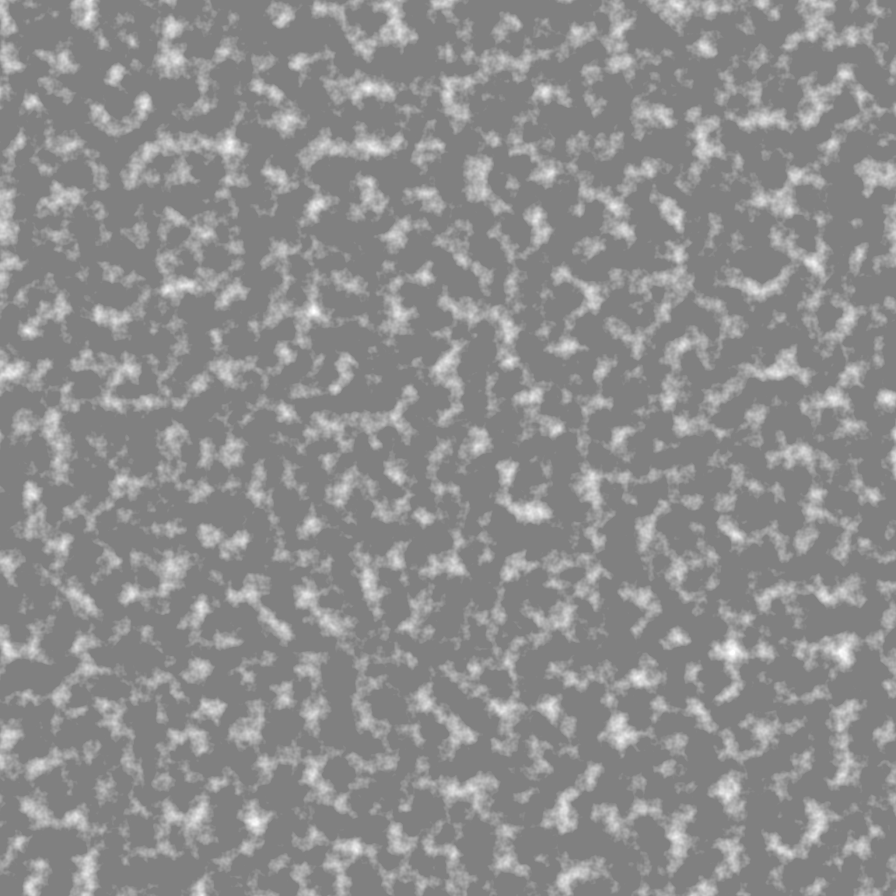
A three.js fragment shader for this texture:

```glsl
varying vec2 vUv;

const float CELLS = 32.0;         // lattice cells across the canvas, first octave
const int OCTAVES = 4;
const float LACUNARITY = 2.0;
const float GAIN = 0.5;
const float CONTRAST = 0.555;     // brightness per unit of noise
const float BASE_GREY = 0.5;      // flat ground, also the floor of the clouds
const vec2 OCTAVE_SHIFT = vec2(17.37, 41.73);
const float TAU = 6.2831853;

float hash(vec2 cell) {
  vec3 p = fract(vec3(cell.xyx) * 0.1031);
  p += dot(p, p.yzx + 33.33);
  return fract((p.x + p.y) * p.z);
}

// Ramp from a lattice corner along its random unit direction
float cornerRamp(vec2 corner, vec2 offset) {
  float angle = TAU * hash(corner);
  return dot(vec2(cos(angle), sin(angle)), offset);
}

// Gradient noise with zero mean
float gradientNoise(vec2 p) {
  vec2 cell = floor(p);
  vec2 f = p - cell;
  vec2 fade = f * f * f * (f * (f * 6.0 - 15.0) + 10.0);
  vec2 e = vec2(1.0, 0.0);
  float bottom = mix(cornerRamp(cell, f), cornerRamp(cell + e.xy, f - e.xy), fade.x);
  float top = mix(cornerRamp(cell + e.yx, f - e.yx), cornerRamp(cell + e.xx, f - e.xx), fade.x);
  return mix(bottom, top, fade.y);
}

// Octaves add ragged detail to the large clumps
float fractalNoise(vec2 p) {
  float sum = 0.0;
  float amplitude = 1.0;
  for (int i = 0; i < OCTAVES; i++) {
    sum += amplitude * gradientNoise(p);
    p = p * LACUNARITY + OCTAVE_SHIFT;
    amplitude *= GAIN;
  }
  return sum;
}

void main() {
  // Only the positive half of the noise rises above the ground
  float cloud = max(fractalNoise(vUv * CELLS + OCTAVE_SHIFT), 0.0);
  float grey = min(BASE_GREY + CONTRAST * cloud, 1.0);
  gl_FragColor = vec4(vec3(grey), 1.0);
}
```
